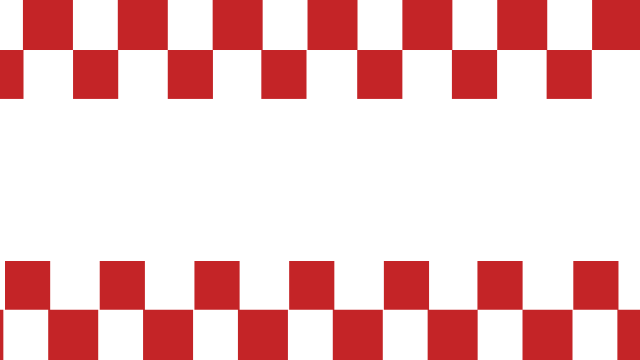
A Shadertoy shader for this background:

```glsl
// Two checkered red borders, top and bottom, on a plain white field.
// Each border is two rows of repeated rectangles; every row has its own phase,
// and edges are smoothed by pixel coverage. Lengths are in canvas heights.

const vec3 WHITE = vec3(1.0);
const vec3 RED = vec3(0.769, 0.141, 0.153);

const float OUTER_PITCH = 0.2635;   // repeat distance of the edge rows
const float INNER_PITCH = 0.2631;   // repeat distance of the inner rows
const float OUTER_WIDTH = 0.1389;
const float INNER_WIDTH = 0.1255;
const float SLIP = -0.0032;         // sideways shift of one tile per inner row
const float NO_SLIP = -99.0;        // tile index that never occurs

// Vertical limits of the rows
const vec2 TOP_OUTER = vec2(0.8611, 1.1);
const vec2 TOP_INNER = vec2(0.7252, 0.8611);
const vec2 LOW_INNER = vec2(0.1396, 0.2750);
const vec2 LOW_OUTER = vec2(-0.1, 0.1396);

// Left side of the first tile in each row
const float TOP_OUTER_START = 0.0637;
const float TOP_INNER_START = -0.0602;
const float LOW_INNER_START = 0.0139;
const float LOW_OUTER_START = -0.1296;

// Share of a pixel lying inside a span, from its signed distance
float coverage(float dist, float pixel) {
    return clamp(0.5 - dist / pixel, 0.0, 1.0);
}

// One row of evenly spaced tiles, with one of them shifted sideways
float tileRow(vec2 p, vec2 limits, float start, float pitch, float width,
              float slipIndex, float pixel) {
    float x = p.x - start - 0.5 * width;
    float index = floor(x / pitch + 0.5);
    float shift = index == slipIndex ? SLIP : 0.0;
    float dx = abs(x - index * pitch - shift) - 0.5 * width;
    float dy = max(limits.x - p.y, p.y - limits.y);
    return coverage(dx, pixel) * coverage(dy, pixel);
}

void mainImage(out vec4 fragColor, in vec2 fragCoord) {
    float pixel = 1.0 / iResolution.y;
    vec2 p = fragCoord * pixel;

    // Upper border
    float ink = tileRow(p, TOP_OUTER, TOP_OUTER_START, OUTER_PITCH, OUTER_WIDTH, NO_SLIP, pixel);
    ink += tileRow(p, TOP_INNER, TOP_INNER_START, INNER_PITCH, INNER_WIDTH, 3.0, pixel);

    // Lower border
    ink += tileRow(p, LOW_INNER, LOW_INNER_START, INNER_PITCH, INNER_WIDTH, 5.0, pixel);
    ink += tileRow(p, LOW_OUTER, LOW_OUTER_START, OUTER_PITCH, OUTER_WIDTH, NO_SLIP, pixel);

    fragColor = vec4(mix(WHITE, RED, min(ink, 1.0)), 1.0);
}
```
